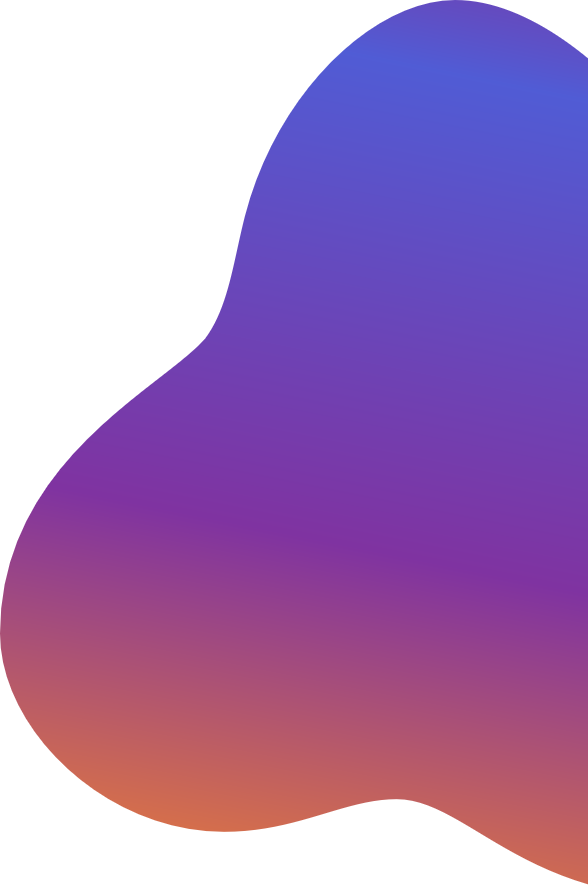
A WebGL 1 fragment shader for this background:

```glsl
precision highp float;
uniform vec2 u_resolution;

// Fold one outline edge into the nearest distance and the inside/outside sign
void addEdge(vec2 p, vec2 a, vec2 b, inout float dist, inout float side) {
  vec2 e = b - a, w = p - a;
  dist = min(dist, length(w - e * clamp(dot(w, e) / dot(e, e), 0.0, 1.0)));
  if ((a.y > p.y) != (b.y > p.y) && w.x < e.x * w.y / e.y) side = -side;
}

vec2 bezier(vec2 a, vec2 b, vec2 c, vec2 d, float t) {
  float s = 1.0 - t;
  return s * s * s * a + 3.0 * s * t * (s * b + t * c) + t * t * t * d;
}

// Trace a cubic curve from the pen position to d, then move the pen there
void curveTo(vec2 p, inout vec2 pen, vec2 b, vec2 c, vec2 d, inout float dist, inout float side) {
  vec2 start = pen;
  for (int i = 1; i <= 20; i++) {
    vec2 next = bezier(start, b, c, d, float(i) / 20.0);
    addEdge(p, pen, next, dist, side);
    pen = next;
  }
}

// Signed distance to the blob, negative inside
float blob(vec2 p) {
  float dist = 100.0, side = 1.0;
  vec2 shoulder = vec2(5.04, 0.5), pen = shoulder;

  // Upper lobe and waist
  curveTo(p, pen, vec2(4.7, 0.22), vec2(4.3, 0.0), vec2(3.9, 0.0), dist, side);
  curveTo(p, pen, vec2(3.2, 0.0), vec2(2.37, 0.8), vec2(2.1, 1.85), dist, side);
  curveTo(p, pen, vec2(2.0, 2.24), vec2(1.96, 2.63), vec2(1.76, 2.9), dist, side);

  // Left lobe and wavy underside
  curveTo(p, pen, vec2(1.4, 3.32), vec2(0.0, 3.95), vec2(0.0, 5.43), dist, side);
  curveTo(p, pen, vec2(0.0, 6.25), vec2(0.9, 7.13), vec2(1.92, 7.13), dist, side);
  curveTo(p, pen, vec2(2.55, 7.13), vec2(2.95, 6.85), vec2(3.4, 6.85), dist, side);
  curveTo(p, pen, vec2(3.85, 6.85), vec2(4.25, 7.35), vec2(5.04, 7.58), dist, side);

  // Close the outline beyond the right edge
  vec2 lowRight = vec2(7.0, 8.2), highRight = vec2(7.0, 2.1);
  addEdge(p, pen, lowRight, dist, side);
  addEdge(p, lowRight, highRight, dist, side);
  addEdge(p, highRight, shoulder, dist, side);
  return side * dist;
}

// Tilted gradient: violet tip, blue, violet, orange
vec3 gradient(vec2 p) {
  vec3 blue = vec3(0.315, 0.36, 0.835);
  vec3 violet = vec3(0.5, 0.2, 0.63);
  vec3 orange = vec3(0.83, 0.43, 0.3);
  float t = p.y - 0.2 * p.x;
  float fade = t < -0.15 ? (-0.15 - t) / 1.5 : (t + 0.15) / 4.24;
  vec3 color = mix(blue, violet, clamp(fade, 0.0, 1.0));
  return mix(color, orange, clamp((t - 4.09) / 2.66, 0.0, 1.0));
}

void main() {
  // Canvas is 7.68 units tall, with y pointing down
  float pixel = 7.68 / u_resolution.y;
  vec2 p = vec2(gl_FragCoord.x, u_resolution.y - gl_FragCoord.y) * pixel;
  float coverage = clamp(0.5 - blob(p) / pixel, 0.0, 1.0);
  gl_FragColor = vec4(mix(vec3(1.0), gradient(p), coverage), 1.0);
}
```
